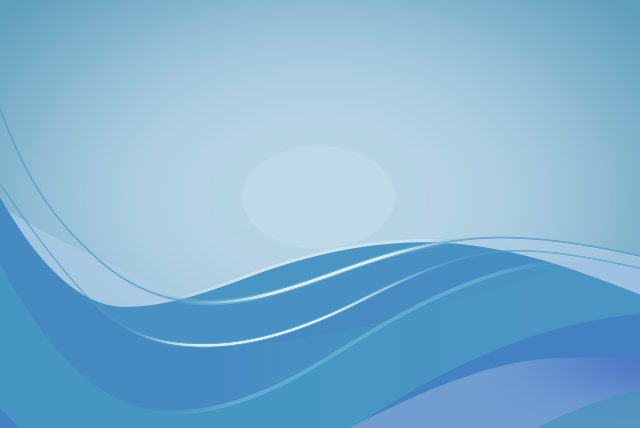
This background is drawn by a Shadertoy shader. Its source:

```glsl
// Calm blue swells under a pale oval glow, crossed by thin bright ribbons.
// Every outline is a Hermite spline y(x) in canvas units (0..1 on both axes);
// layers are painted back to front with antialiased signed distances.

// Knots: x, height, slope
const vec3 CREST[6] = vec3[6](vec3(0.0, 0.539, -2.62), vec3(0.195, 0.283, 0.0), vec3(0.391, 0.354, 0.555),
                              vec3(0.664, 0.434, 0.0), vec3(0.833, 0.398, -0.39), vec3(1.0, 0.312, -0.57));
const vec3 RIBBON_HIGH[6] = vec3[6](vec3(0.0, 0.746, -4.05), vec3(0.143, 0.408, -1.42), vec3(0.326, 0.293, 0.0),
                                    vec3(0.56, 0.381, 0.51), vec3(0.781, 0.445, 0.0), vec3(1.0, 0.402, -0.33));
const vec3 RIBBON_MID[6] = vec3[6](vec3(0.0, 0.57, -2.17), vec3(0.143, 0.297, -1.5), vec3(0.319, 0.193, 0.0),
                                   vec3(0.56, 0.295, 0.75), vec3(0.807, 0.414, 0.0), vec3(1.0, 0.373, -0.33));
const vec3 RIBBON_LOW[6] = vec3[6](vec3(0.0, 0.385, -2.85), vec3(0.273, 0.037, 0.0), vec3(0.43, 0.096, 0.675),
                                   vec3(0.586, 0.23, 0.87), vec3(0.885, 0.389, 0.075), vec3(1.0, 0.383, -0.075));

const vec2 GLOW_CENTER = vec2(0.498, 0.539);
const float GLOW_RADIUS = 0.119;
const vec3 GLOW = vec3(0.74, 0.855, 0.91);
const vec3 SKY_NEAR = vec3(0.715, 0.83, 0.895);
const vec3 SKY_MID = vec3(0.65, 0.79, 0.87);
const vec3 SKY_FAR = vec3(0.55, 0.73, 0.82);
const vec3 SKY_CORNER = vec3(0.37, 0.62, 0.74);
const vec3 VEIL = vec3(0.68, 0.80, 0.90);
const vec3 LILAC = vec3(0.62, 0.75, 0.90);
const vec3 SEA = vec3(0.29, 0.585, 0.765);
const vec3 SEA_DEEP = vec3(0.275, 0.54, 0.76);
const vec3 SEA_TEAL = vec3(0.27, 0.595, 0.765);
const vec3 SEA_DARK = vec3(0.26, 0.51, 0.765);
const vec3 SWELL_PALE = vec3(0.44, 0.62, 0.82);
const vec3 SWELL_BLUE = vec3(0.30, 0.47, 0.78);
const vec3 SWELL_TEAL = vec3(0.30, 0.57, 0.74);
const vec3 LINE_BLUE = vec3(0.33, 0.62, 0.79);
const vec3 LINE_TEAL = vec3(0.39, 0.70, 0.81);
const vec3 LINE_WHITE = vec3(0.86, 0.93, 0.95);

// Cubic between two knots, flat outside them
float hermite(float x, vec3 a, vec3 b) {
    float w = b.x - a.x;
    float t = clamp((x - a.x) / w, 0.0, 1.0);
    float s = 1.0 - t;
    return s * s * ((1.0 + 2.0 * t) * a.y + t * w * a.z)
         + t * t * ((3.0 - 2.0 * t) * b.y - s * w * b.z);
}

float spline(float x, vec3 k[6]) {
    int i = 0;
    while (i < 4 && x > k[i + 1].x) i++;
    return hermite(x, k[i], k[i + 1]);
}

// Signed distance to a spline in canvas heights, positive above
float distanceTo(vec2 p, vec3 k[6]) {
    const float STEP = 0.002;
    float slope = (spline(p.x + STEP, k) - spline(p.x - STEP, k)) / (2.0 * STEP);
    slope *= iResolution.y / iResolution.x;
    return (p.y - spline(p.x, k)) / sqrt(1.0 + slope * slope);
}

// Coverage of the area below a signed distance
float below(float d) {
    return clamp(0.5 - d * iResolution.y, 0.0, 1.0);
}

// Coverage of a line; thinner than a pixel fades instead of vanishing
float stroke(float d, float halfWidth) {
    float px = 1.0 / iResolution.y;
    return min(1.0, 2.0 * halfWidth / px) * (1.0 - smoothstep(halfWidth, halfWidth + px, abs(d)));
}

// Smooth bump that rises over a..b and falls over c..d
float span(float x, float a, float b, float c, float d) {
    return smoothstep(a, b, x) * (1.0 - smoothstep(c, d, x));
}

vec3 sky(vec2 p) {
    float r = length(p - GLOW_CENTER);
    vec3 c = mix(SKY_NEAR, SKY_MID, smoothstep(0.15, 0.38, r));
    c = mix(c, SKY_FAR, smoothstep(0.30, 0.50, r));
    c = mix(c, SKY_CORNER, smoothstep(0.42, 0.70, r));
    c += vec3(0.006, -0.002, 0.004) * sin(r * 75.0);   // faint tinted rings
    return mix(c, GLOW, 1.0 - smoothstep(GLOW_RADIUS - 0.002, GLOW_RADIUS + 0.004, r));
}

void mainImage(out vec4 fragColor, in vec2 fragCoord) {
    vec2 p = fragCoord / iResolution.xy;
    float x = p.x;
    float crest = distanceTo(p, CREST);
    float high = distanceTo(p, RIBBON_HIGH);
    float mid = distanceTo(p, RIBBON_MID);
    float low = distanceTo(p, RIBBON_LOW);

    // Sky and translucent veils behind the crest
    vec3 color = sky(p);
    float leftVeil = below(p.y - hermite(x, vec3(0.0, 0.52, -1.0), vec3(0.29, 0.30, -0.8)));
    color = mix(color, VEIL, 0.65 * leftVeil);
    float right = smoothstep(0.65, 0.82, x);
    color = mix(color, VEIL, 0.6 * right * below(high));
    color = mix(color, LILAC, 0.7 * right * below(low));
    color = mix(color, LINE_WHITE, 0.6 * stroke(crest - 0.003, 0.003) * span(x, 0.2, 0.4, 0.62, 0.75));

    // Sea body with its inner folds
    vec3 sea = mix(SEA, SEA_DEEP, 0.35 * below(high));
    sea = mix(sea, SEA_DEEP, below(mid) * (1.0 - 0.5 * smoothstep(0.3, 0.9, x)));
    float fold = p.y - hermite(x, vec3(0.32, 0.19, 0.0), vec3(0.885, 0.375, 0.45));
    sea = mix(sea, SEA, 0.55 * below(fold) * smoothstep(0.3, 0.5, x));
    sea = mix(sea, mix(SEA_TEAL, SEA, smoothstep(0.3, 0.9, x)), 0.85 * below(low));
    sea = mix(sea, SEA_DARK, below(p.y - 0.047 + 1.6 * x));
    color = mix(color, sea, below(crest));

    // Overlapping swells in the lower right
    float dark = p.y - hermite(x, vec3(0.547, -0.004, 1.02), vec3(1.0, 0.266, 0.12));
    float pale = p.y - hermite(x, vec3(0.54, -0.004, 0.75), vec3(0.885, 0.164, 0.0));
    float teal = p.y - hermite(x, vec3(0.833, -0.004, 0.82), vec3(1.0, 0.092, 0.45));
    color = mix(color, SEA_DARK, below(dark));
    vec3 swell = mix(SWELL_PALE, SWELL_BLUE, smoothstep(0.72, 1.05, x) * smoothstep(0.0, 0.16, p.y));
    color = mix(color, swell, below(pale));
    color = mix(color, SWELL_TEAL, 0.8 * below(teal));

    // Ribbons: a soft teal edge under a bright core that swells mid-span
    float shineHigh = span(x, 0.25, 0.45, 0.58, 0.76);
    float shineMid = span(x, 0.18, 0.32, 0.48, 0.74);
    color = mix(color, LINE_TEAL, 0.7 * stroke(high, 0.0055) * span(x, 0.22, 0.35, 0.62, 0.74));
    color = mix(color, LINE_TEAL, 0.6 * stroke(mid, 0.004) * shineMid);
    color = mix(color, LINE_TEAL, 0.8 * stroke(low, 0.0035) * span(x, 0.23, 0.38, 0.74, 0.9));
    color = mix(color, mix(LINE_BLUE, LINE_WHITE, shineHigh), stroke(high, mix(0.0009, 0.0024, shineHigh)));
    color = mix(color, mix(LINE_BLUE, LINE_WHITE, shineMid), stroke(mid, mix(0.0008, 0.0017, shineMid)));

    fragColor = vec4(color, 1.0);
}
```
